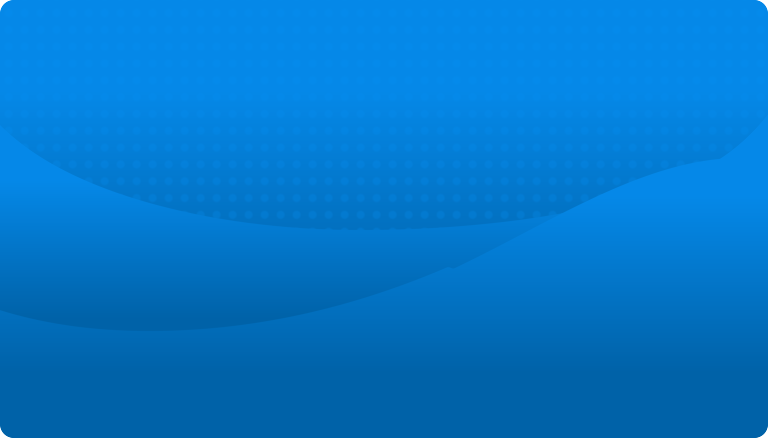
Write a WebGL 2 fragment shader that draws this background.

```glsl
#version 300 es
precision highp float;

uniform vec2 u_resolution;
out vec4 outColor;

const vec3 BRIGHT = vec3(0.02, 0.535, 0.91);
const vec3 DEEP = vec3(0.0, 0.385, 0.66);

// Vertical blend from bright to deep blue between two depths
vec3 blueGradient(float depth, float start, float end) {
    return mix(BRIGHT, DEEP, clamp((depth - start) / (end - start), 0.0, 1.0));
}

// Depth of the rear wave: a shallow bowl, steeper on its left side
float rearWave(float x) {
    float u = (x - 0.469) / 0.469;
    float v = u * u;
    float rise = v * (0.0938 + 0.026 * v + 0.0169 * v * v * v * v);
    return 0.2995 - rise * (u > 0.0 ? 0.68 : 1.0);
}

// Depth of the front wave: a trough joined to a crest
float frontWave(float x) {
    float s = (x - 0.195) / 0.391;
    float trough = 0.431 - s * s * (0.0846 + 0.0495 * max(-s, 0.0));
    float t = (0.9635 - x) / 0.371;
    float crest = 0.2057 + t * t * (0.2539 - 0.1107 * t);
    return mix(trough, crest, smoothstep(0.582, 0.592, x));
}

// Coverage below a wave edge
float below(float depth, float edge, float pixel) {
    return smoothstep(-0.75 * pixel, 0.75 * pixel, depth - edge);
}

float roundedBox(vec2 p, vec2 halfSize, float radius) {
    vec2 d = abs(p) - halfSize + radius;
    return length(max(d, 0.0)) + min(max(d.x, d.y), 0.0) - radius;
}

void main() {
    // Canvas width is one unit; depth grows downward from the top
    float pixel = 1.0 / u_resolution.x;
    vec2 size = u_resolution * pixel;
    vec2 p = gl_FragCoord.xy * pixel;
    float depth = size.y - p.y;

    // Backdrop with a grid of faint dots
    vec3 color = blueGradient(depth, 0.117, 0.404);
    vec2 cellSize = vec2(1.0 / 48.0, 0.0219);
    vec2 cell = fract(vec2(p.x, depth) / cellSize - vec2(0.04, 0.274)) - 0.5;
    float dotMask = 1.0 - smoothstep(0.0035, 0.0035 + 0.002 + pixel, length(cell * cellSize));
    color = mix(color, vec3(0.02, 0.56, 0.95), 0.25 * dotMask);

    // Overlapping waves
    color = mix(color, blueGradient(depth, 0.234, 0.414), below(depth, rearWave(p.x), pixel));
    color = mix(color, blueGradient(depth, 0.254, 0.484), below(depth, frontWave(p.x), pixel));

    // White outside the rounded corners
    float border = roundedBox(p - 0.5 * size, 0.5 * size, 0.018);
    color = mix(color, vec3(1.0), smoothstep(-0.5 * pixel, 0.5 * pixel, border));
    outColor = vec4(color, 1.0);
}
```
